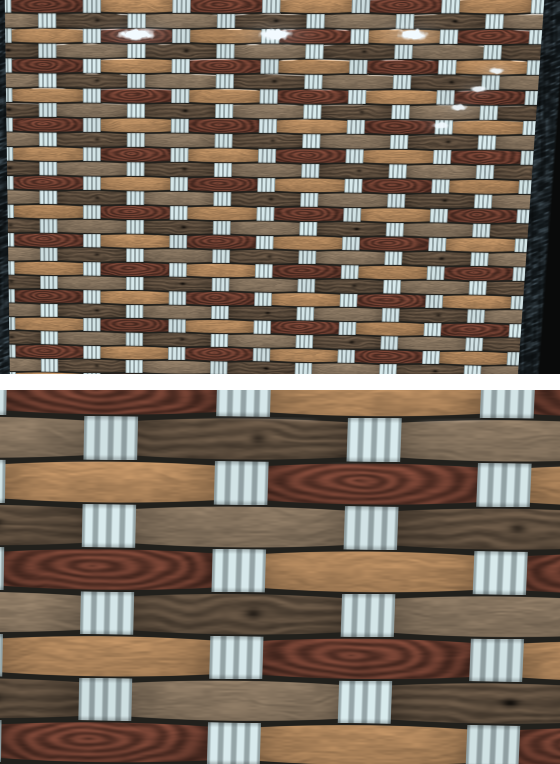
Top: the whole. Bottom: its middle third, enlarged.
A Shadertoy shader for this pattern:

```glsl
// Glazed wall tiles imitating a basket weave: wooden slats alternate with ribbed
// white straps, half a pitch apart on every other row. A mild perspective warp maps
// the canvas to weave cells; grain, knots and lamp glare come from noise and distances.

#define CANVAS vec2(768.0, 512.0)    // design units, y downwards
#define WALL_SPAN vec2(-0.97, 5.04)  // left and right wall edge, in pitches
#define STRAP_HALF 0.102             // half width of a strap, in pitches
#define SLAT_MID 0.465               // half height of a slat at its middle
#define SLAT_END 0.395               // half height of a slat at its ends
#define TAN vec3(0.63, 0.48, 0.33)
#define RED vec3(0.36, 0.205, 0.16)
#define ASH vec3(0.48, 0.415, 0.34)
#define WALNUT vec3(0.325, 0.27, 0.215)
#define GAP vec3(0.13, 0.125, 0.11)
#define RIB vec3(0.83, 0.90, 0.91)
#define GROOVE vec3(0.57, 0.63, 0.64)

float hash(vec2 p) {
    p = fract(p * vec2(0.1031, 0.1137));
    p += dot(p, p.yx + 33.33);
    return fract((p.x + p.y) * p.x * 7.13);
}

float noise(vec2 p) {
    vec2 i = floor(p), f = fract(p);
    f = f * f * (3.0 - 2.0 * f);
    return mix(mix(hash(i), hash(i + vec2(1, 0)), f.x),
               mix(hash(i + vec2(0, 1)), hash(i + vec2(1, 1)), f.x), f.y);
}

// Canvas position to weave coordinates: x in column pitches, y in rows
vec2 weaveCoords(vec2 p) {
    float pitch = 123.0 - 0.014 * (p.y - 8.0);
    float y = p.y - (p.x - 370.0) / 690.0 * (1.0 + 0.02 * p.y);
    float row = (20.95 - sqrt(438.9 - 0.172 * (y - 8.0))) / 0.086;
    return vec2((p.x - 126.0) / pitch, row + 0.5);
}

// Wood of one slat; q is centred, x in pitches and y in rows
vec3 wood(vec2 q, bool oddRow, bool darkKind, float seed) {
    vec2 offset = vec2(seed * 37.0, seed * 91.0) + 20.0;
    float bend = noise(q * vec2(7.0, 2.5) + offset) - 0.5;
    float streak = noise(vec2(q.x * 9.0, q.y * 13.0 + bend * 4.0) + offset) - 0.5;
    float fibre = noise(vec2(q.x * 28.0, q.y * 24.0) + offset) - 0.5;
    vec3 base = oddRow ? (darkKind ? WALNUT : ASH) : (darkKind ? RED : TAN);
    float tone = 1.0 + 0.16 * streak + 0.10 * fibre;
    if (darkKind && !oddRow) {
        // Nested long arches
        float d = length(vec2((q.x + 0.06) * 1.5, q.y + 0.08));
        tone += 0.20 * sin(d * 40.0 + bend * 5.0);
    } else if (darkKind) {
        // Grain parting around a knot
        vec2 k = q - vec2(0.06, -0.02);
        float near = exp(-dot(k * vec2(9.0, 2.5), k * vec2(9.0, 2.5)));
        tone += 0.14 * sin(k.y * (24.0 - 10.0 * near) + bend * 6.0);
        tone -= 0.55 * exp(-dot(k * vec2(32.0, 9.0), k * vec2(32.0, 9.0)));
    }
    return base * tone * (0.96 + 0.08 * seed);
}

// Soft elliptical lamp reflection
float glare(vec2 p, vec2 centre, vec2 size) {
    vec2 d = (p - centre) / size;
    float wobble = 0.35 * noise(p * 0.22);
    return smoothstep(1.25, 0.65, length(d) + wobble) + 0.16 * exp(-0.35 * dot(d, d));
}

// Dim packing and shelf beside the wall; x is the distance outside its edge
vec3 surroundings(vec2 p, float x, bool rightSide) {
    float fibres = noise(vec2(p.x * 0.12, p.y * 0.35 + p.x * 0.12));
    vec3 wrap = mix(vec3(0.055, 0.075, 0.085), vec3(0.23, 0.28, 0.31), fibres * fibres);
    wrap *= 0.65 + 0.5 * noise(p * vec2(0.3, 0.02));
    return rightSide ? mix(wrap, vec3(0.035, 0.04, 0.04), smoothstep(26.0, 31.0, x)) : wrap;
}

void mainImage(out vec4 fragColor, in vec2 fragCoord) {
    vec2 p = vec2(fragCoord.x, iResolution.y - fragCoord.y) / iResolution.xy * CANVAS;
    vec2 w = weaveCoords(p);
    float px = CANVAS.y / iResolution.y;
    vec2 aa = px * vec2(1.0 / 120.0, 1.0 / 20.0) * 0.7;

    // Cell of the weave
    float row = floor(w.y);
    float odd = mod(row, 2.0);
    float u = w.x - 0.5 * odd;
    float column = floor(u);
    vec2 q = vec2(fract(u), fract(w.y)) - 0.5;
    bool darkKind = mod(column + floor(row * 0.5), 2.0) > 0.5;
    float seed = hash(vec2(column + 11.0, row + 5.0));

    // Arched slat, shaded towards its ends and lower edge
    float along = q.x / (0.5 - STRAP_HALF);
    float halfHeight = mix(SLAT_MID, SLAT_END, along * along);
    float slat = 1.0 - smoothstep(-aa.y, aa.y, abs(q.y) - halfHeight);
    vec3 timber = wood(q, odd > 0.5, darkKind, seed);
    timber *= (1.06 - 0.20 * pow(abs(along), 4.0)) * (1.0 - 0.16 * q.y);
    vec3 col = mix(GAP, timber, slat);

    // Glossy edge glints, strongest near the top
    float edge = exp(-pow((q.y + halfHeight) / 0.045, 2.0));
    float patchy = smoothstep(0.5, 0.8, noise(vec2(w.x * 5.0, row * 3.0) + 40.0));
    col += 0.5 * edge * patchy * smoothstep(230.0, 40.0, p.y);

    // Strap with four upright ribs
    float s = (fract(u + 0.5) - 0.5) / STRAP_HALF;
    float ribWave = 0.5 - 0.5 * cos(6.28318 * 2.0 * (s + 1.0));
    vec3 strap = mix(GROOVE, RIB, smoothstep(0.05, 0.7, ribWave));
    strap *= 1.0 - 0.22 * smoothstep(0.36, 0.5, abs(q.y));
    strap *= 0.96 + 0.07 * hash(vec2(floor(u + 0.5) + 9.0, row + 3.0));
    float strapMask = 1.0 - smoothstep(-aa.x, aa.x, (abs(s) - 1.0) * STRAP_HALF);
    col = mix(col, strap, strapMask * (1.0 - smoothstep(0.5 - aa.y, 0.5, abs(q.y))));

    // Lamp reflections: a high row of three, and a small trail at the right
    float shine = 0.0;
    for (int i = 0; i < 4; i++) {
        float k = float(i);
        if (i < 3) shine += glare(p, vec2(188.0 + 189.0 * k, 47.0), vec2(27.0 - 3.0 * k, 8.5));
        shine += 0.8 * glare(p, vec2(680.0 - 25.0 * k, 97.0 + 25.0 * k), vec2(12.0, 5.0));
    }
    col = mix(col, vec3(0.95, 0.98, 1.0), clamp(shine, 0.0, 1.0));

    // Wall limits
    float outside = max(WALL_SPAN.x - w.x, w.x - WALL_SPAN.y);
    vec3 beyond = surroundings(p, outside * 120.0, w.x > 0.0);
    col = mix(col, beyond, smoothstep(-aa.x, aa.x, outside));
    fragColor = vec4(clamp(col, 0.0, 1.0), 1.0);
}
```
